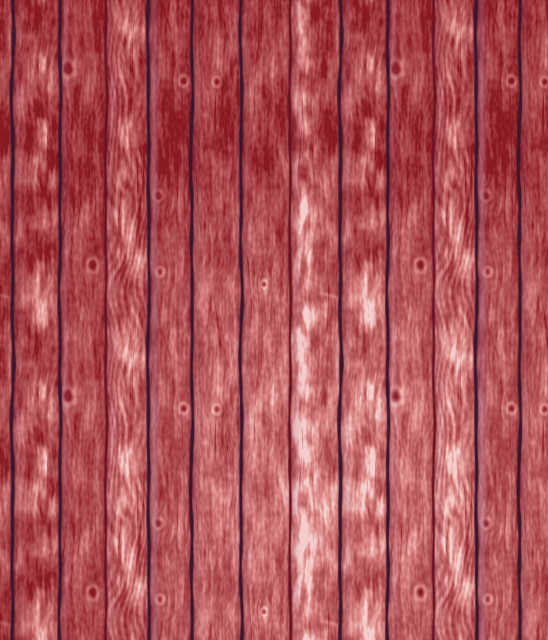
Write a WebGL 2 fragment shader that draws this texture.

```glsl
#version 300 es
precision highp float;
// Weathered red planks: a square tile of seven boards repeats across and down.
// Periodic gradient noise gives grain, cracks and worn paint; a broad glow
// and a dark band then vary the brightness over the whole canvas.

uniform vec2 u_resolution;
out vec4 fragColor;

const float ASPECT = 0.8555;           // canvas width over height
const float TILE = 0.5117;             // tile side, in canvas heights
const float TILE_LEFT = 0.0195;        // first seam, in canvas heights
const int PLANKS = 7;
const float SEAM[7] = float[7](0.0, 0.145, 0.285, 0.415, 0.547, 0.697, 0.847);
const float SEAM_HALF[7] = float[7](0.0048, 0.0046, 0.003, 0.0044, 0.0048, 0.0046, 0.0034);
// Per plank: streak centre, streak width, wear, tone
const vec4 PLANK[7] = vec4[7](
  vec4(0.100, 0.030, 0.55, 0.00), vec4(0.220, 0.050, 0.06, -0.02),
  vec4(0.345, 0.045, 0.30, 0.07), vec4(0.440, 0.030, 0.10, -0.09),
  vec4(0.640, 0.040, 0.08, 0.00), vec4(0.770, 0.060, 0.03, 0.00),
  vec4(0.890, 0.026, 0.60, 0.07));
// Knots: position in the tile and radius
const int KNOTS = 7;
const vec3 KNOT[7] = vec3[7](
  vec3(0.445, 0.598, 0.011), vec3(0.450, 0.830, 0.010), vec3(0.522, 0.247, 0.011),
  vec3(0.623, 0.250, 0.010), vec3(0.768, 0.868, 0.008), vec3(0.168, 0.210, 0.018),
  vec3(0.245, 0.810, 0.014));
// Paint from deep red to bleached wood
const vec3 PAINT[6] = vec3[6](
  vec3(0.54, 0.10, 0.13), vec3(0.64, 0.23, 0.25), vec3(0.71, 0.34, 0.35),
  vec3(0.82, 0.47, 0.47), vec3(0.90, 0.62, 0.61), vec3(0.96, 0.81, 0.80));
const vec3 GAP_DARK = vec3(0.23, 0.09, 0.17);
const vec3 GAP_RED = vec3(0.40, 0.07, 0.13);
const vec3 MAUVE = vec3(0.66, 0.40, 0.50);
const vec2 GLOW_CENTRE = vec2(0.53, 0.25);
const vec2 GLOW_SIZE = vec2(0.36, 0.40);

vec2 gradient(vec2 cell, float seed) {
  float h = fract(sin(dot(cell, vec2(127.1, 311.7)) + seed * 74.7) * 43758.55);
  return vec2(cos(h * 6.2832), sin(h * 6.2832));
}

// Gradient noise that wraps over the unit tile; freq must be whole numbers
float noise(vec2 q, vec2 freq, float seed) {
  vec2 p = q * freq, c = floor(p), f = p - c;
  vec2 w = f * f * f * (f * (f * 6.0 - 15.0) + 10.0);
  vec2 e = vec2(1.0, 0.0);
  float a = dot(gradient(mod(c, freq), seed), f);
  float b = dot(gradient(mod(c + e.xy, freq), seed), f - e.xy);
  float d = dot(gradient(mod(c + e.yx, freq), seed), f - e.yx);
  float g = dot(gradient(mod(c + e.xx, freq), seed), f - e.xx);
  return mix(mix(a, b, w.x), mix(d, g, w.x), w.y);
}

float bell(float x) { return exp(-x * x); }

vec3 paint(float t) {
  float s = clamp(t * 4.0, 0.0, 4.999);
  int i = int(s);
  return mix(PAINT[i], PAINT[i + 1], s - float(i));
}

void main() {
  vec2 p = gl_FragCoord.xy / u_resolution * vec2(ASPECT, 1.0);
  vec2 q = fract(vec2(p.x - TILE_LEFT, 1.0 - p.y) / TILE);
  float aa = 1.0 / (u_resolution.y * TILE);

  // Seams and the plank this point lies on
  float x = fract(q.x + 0.008 * noise(q, vec2(7.0, 5.0), 1.0));
  int id = 0;
  float gap = 0.0, gapShade = 0.0, thin = 0.0;
  for (int i = 0; i < PLANKS; i++) {
    if (x >= SEAM[i]) id = i;
    float d = x - SEAM[i];
    d = abs(d - round(d));
    float half_ = SEAM_HALF[i] * (1.0 + 0.7 * noise(q, vec2(7.0, 13.0), 2.0));
    float cover = 1.0 - smoothstep(half_ - aa, half_ + aa, d);
    if (cover > gap) { gap = cover; thin = step(SEAM_HALF[i], 0.0035); }
    gapShade = max(gapShade, bell(d / (half_ * 1.8)));
  }
  vec4 plank = PLANK[id];
  float seed = float(id) + 3.0;

  // Knots: dark heart, pale ring, grain bent around them
  vec2 g = q;
  float knot = 0.0;
  for (int i = 0; i < KNOTS; i++) {
    vec2 d = q - KNOT[i].xy;
    d -= round(d);
    float r = length(d * vec2(1.0, 0.8)) / KNOT[i].z;
    g.x -= 0.5 * d.x * bell(r / 3.0);
    knot += 0.32 * bell((r - 1.2) / 0.45) - 0.5 * bell(r / 0.65);
  }
  g.x += 0.012 * noise(q, vec2(9.0, 5.0), seed);

  // Grain, blotches and long cracks
  float grain = 0.34 * noise(g, vec2(105.0, 12.0), seed)
              + 0.30 * noise(g, vec2(52.0, 5.0), seed + 9.0)
              + 0.26 * noise(g, vec2(130.0, 50.0), seed + 18.0);
  float blotch = noise(g, vec2(13.0, 7.0), seed + 27.0)
               + 0.6 * noise(g, vec2(32.0, 19.0), seed + 36.0);
  float crack = (1.0 - smoothstep(0.0, 0.07, abs(noise(g, vec2(24.0, 2.0), seed + 45.0))))
              * smoothstep(0.0, 0.3, noise(g, vec2(14.0, 4.0), seed + 54.0));

  // Worn streak broken into flakes, and flame figure on the third plank
  float flakes = noise(g, vec2(48.0, 14.0), seed + 63.0) + noise(g, vec2(22.0, 6.0), seed + 72.0);
  float streak = bell((q.x - plank.x) / plank.y) * smoothstep(-0.25, 0.5, flakes);
  float flame = sin(330.0 * (g.x + 0.09 * noise(g, vec2(8.0, 4.0), 81.0)));
  flame *= id == 2 ? 0.13 : 0.02;
  float scar = bell((q.y - 0.9 - 0.25 * (q.x - 0.96)) / 0.006) * smoothstep(0.93, 0.96, q.x);

  // Light over the whole canvas
  vec2 away = (p - GLOW_CENTRE) / GLOW_SIZE;
  float light = 0.44 * exp(-dot(away, away)) - 0.16 * bell((p.y - 0.76) / 0.08)
              - 0.12 * smoothstep(0.93, 1.0, p.y);

  float tone = 0.31 + light + plank.w + grain + knot + flame + 0.25 * scar
             + blotch * (0.30 + 0.45 * plank.z) + streak * plank.z * 1.1 - 0.28 * crack;
  vec3 color = paint(tone);

  // Mauve bloom along left edges, then shadow and gap
  float edge = bell((x - SEAM[id] - 0.016) / 0.012);
  color = mix(color, MAUVE, edge * (id == 3 ? 0.5 : 0.2));
  color = mix(color, GAP_RED, 0.5 * gapShade);
  color = mix(color, mix(GAP_DARK, GAP_RED, thin), gap);
  fragColor = vec4(color, 1.0);
}
```
